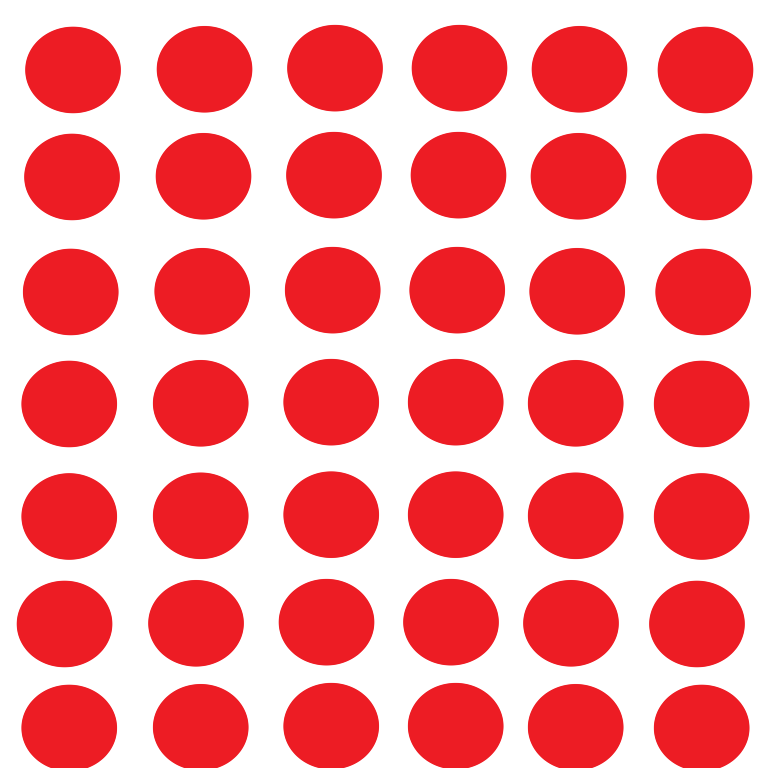
Write a WebGL 1 fragment shader that draws this pattern.

```glsl
precision highp float;
// Hand-placed red ellipses in six columns and seven rows on white; the last row is cut.
// An even grid is bent by short sine series, so that whole columns and rows drift
// together; each ellipse is then drawn by an approximate distance with a soft edge.

#define COLUMNS 6
#define ROWS 7
#define FIRST_DOT vec2(0.0951, 0.0911)   // centre of the top left dot, from the top
#define SPACING vec2(0.1647, 0.1428)
#define RADII vec2(0.0623, 0.0564)
#define COLUMN_ARCH 0.0026               // rise of the middle columns
#define ROW_LEAN 0.00495                 // leftward drift from top to bottom
#define DOT_COLOR vec3(0.929, 0.110, 0.141)
#define PAPER_COLOR vec3(1.0)

uniform vec2 u_resolution;

const float PI = 3.14159265;

// Five sine harmonics that vanish at t = 0 and t = 1; amplitudes in thousandths.
float drift(float t, vec4 amps, float fifth) {
  vec4 harmonics = sin(PI * t * vec4(1.0, 2.0, 3.0, 4.0));
  return 0.001 * (dot(amps, harmonics) + fifth * sin(5.0 * PI * t));
}

// Centre of a dot, measured from the top left corner.
vec2 dotCenter(float column, float row) {
  float s = column / float(COLUMNS - 1);
  float t = row / float(ROWS - 1);
  vec2 center = FIRST_DOT + vec2(column, row) * SPACING;

  // Uneven columns, and rows that slide sideways
  center.x += drift(s, vec4(9.61, 2.84, -2.17, 0.39), 0.0);
  center.x += drift(t, vec4(-2.93, 1.95, -1.65, 1.77), -1.20) - ROW_LEAN * t;

  // Uneven rows, and a slight arch across the columns
  float arch = sin(PI * s);
  center.y += drift(t, vec4(6.77, -5.08, -0.87, -1.19), -1.12);
  center.y -= COLUMN_ARCH * arch * arch;
  return center;
}

// Approximate signed distance to an ellipse, accurate near its outline.
float ellipseDistance(vec2 p, vec2 radii) {
  float k = length(p / radii);
  float slope = length(p / (radii * radii));
  return k * (k - 1.0) / max(slope, 0.001);
}

void main() {
  vec2 uv = gl_FragCoord.xy / u_resolution;
  uv.y = 1.0 - uv.y;
  float pixel = 1.0 / min(u_resolution.x, u_resolution.y);

  // Union of all dots
  float dist = 1.0;
  for (int row = 0; row < ROWS; row++) {
    for (int column = 0; column < COLUMNS; column++) {
      vec2 center = dotCenter(float(column), float(row));
      // Far dots cannot be the nearest outline
      vec2 offset = uv - center;
      if (dot(offset, offset) < 0.02) {
        dist = min(dist, ellipseDistance(offset, RADII));
      }
    }
  }

  float ink = 1.0 - smoothstep(-0.6 * pixel, 0.6 * pixel, dist);
  // The distance is undefined at a centre, but its sign stays inside
  gl_FragColor = vec4(mix(PAPER_COLOR, DOT_COLOR, ink), 1.0);
}
```
